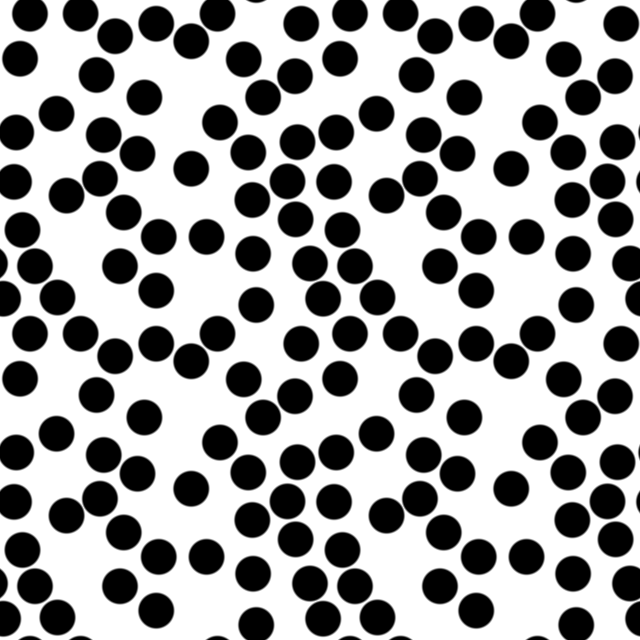
Give the GLSL for this pattern, as a Shadertoy shader.

```glsl
// Draws black discs of one size scattered without overlap on white, in a seamless 2 x 2 tiling.

const float TILES = 2.0;          // tiles along the canvas height
const float DISC_RADIUS = 0.0556; // in tile units
const float MIN_SPACING = 0.117;  // least distance between centres, in tile units
const float EDGE_SOFTNESS = 0.0022; // half width of the soft rim, in canvas units
const int DISC_COUNT = 39;
const int MAX_DARTS = 400;
const vec3 PAPER = vec3(1.0);
const vec3 INK = vec3(0.0);

// Random point in the unit tile
vec2 hash2(float n) {
    return fract(sin(n * vec2(12.9898, 7.233) + vec2(1.3, 4.7)) * 43758.5453);
}

// Squared distance on the tile, wrapping around its borders
float wrappedDistance2(vec2 a, vec2 b) {
    vec2 d = a - b;
    d -= floor(d + 0.5);
    return dot(d, d);
}

// Throws random darts, keeps those far enough from all earlier ones,
// and returns the distance from p to the nearest kept centre
float nearestCentre(vec2 p, float spacing) {
    vec2 centres[DISC_COUNT];
    int count = 0;
    float nearest2 = 1.0;
    float spacing2 = spacing * spacing;

    for (int i = 0; i < MAX_DARTS; i++) {
        if (count >= DISC_COUNT) break;
        vec2 dart = hash2(float(i) + 1.0);
        bool isFree = true;
        for (int j = 0; j < count; j++) {
            if (wrappedDistance2(dart, centres[j]) < spacing2) {
                isFree = false;
                break;
            }
        }
        if (isFree) {
            centres[count] = dart;
            count++;
            nearest2 = min(nearest2, wrappedDistance2(p, dart));
        }
    }
    return sqrt(nearest2);
}

// Soft coverage of a shape from its signed distance
float coverage(float signedDistance, float softness) {
    return 1.0 - smoothstep(-softness, softness, signedDistance);
}

void mainImage(out vec4 fragColor, in vec2 fragCoord) {
    vec2 uv = fragCoord / iResolution.y;
    vec2 tilePoint = fract(uv * TILES);

    // Signed distance to the nearest rim, back in canvas units
    float rim = (nearestCentre(tilePoint, MIN_SPACING) - DISC_RADIUS) / TILES;
    float softness = max(EDGE_SOFTNESS, 0.75 / iResolution.y);

    fragColor = vec4(mix(PAPER, INK, coverage(rim, softness)), 1.0);
}
```
